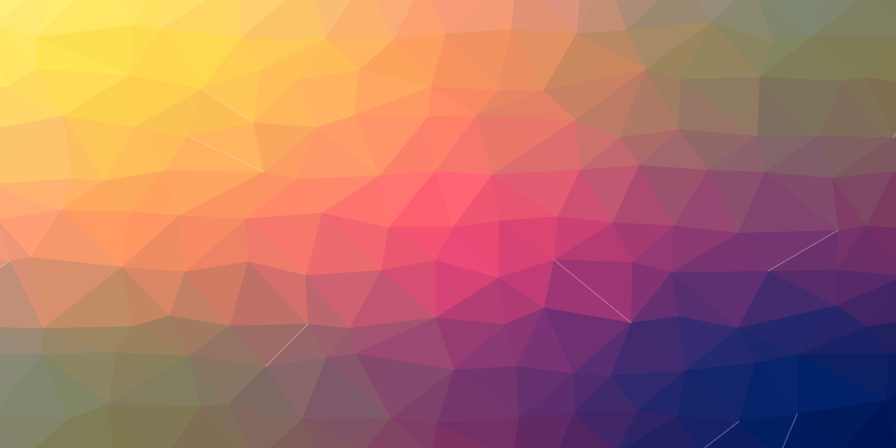
A Shadertoy shader for this background:

```glsl
// Low-poly triangle mesh shaded by a yellow, pink and navy gradient along both axes.

const vec2  CELL = vec2(0.143, 0.106);          // mesh spacing, in canvas heights
const vec2  MESH_ORIGIN = vec2(-0.03, 0.1875);  // position of lattice point (0, 0)
const vec2  JITTER = vec2(0.72, 0.50);          // vertex scatter, in cells
const float FACET_CONTRAST = 0.035;             // brightness spread between facets
const float SLIT_CHANCE = 0.045;                // share of cells with a pale slit
const float SLIT_STRENGTH = 0.3;
const float SLIT_WIDTH = 0.0013;
const vec3  SLIT_COLOR = vec3(1.0, 0.88, 0.85);

const int STOPS = 9;
const vec3 PALETTE[STOPS] = vec3[STOPS](
    vec3(1.00, 0.92, 0.50), vec3(1.00, 0.88, 0.29), vec3(1.00, 0.76, 0.34),
    vec3(1.00, 0.58, 0.42), vec3(1.00, 0.32, 0.45), vec3(0.72, 0.22, 0.46),
    vec3(0.24, 0.17, 0.44), vec3(0.00, 0.14, 0.42), vec3(0.00, 0.08, 0.32));

vec2 hash2(vec2 p) {
    vec3 q = fract(p.xyx * vec3(0.1031, 0.1030, 0.0973));
    q += dot(q, q.yzx + 33.33);
    return fract((q.xx + q.yz) * q.zy);
}

float cross2(vec2 a, vec2 b) { return a.x * b.y - a.y * b.x; }

vec3 palette(float t) {
    float s = clamp(t, 0.0, 1.0) * float(STOPS - 1);
    int i = min(int(s), STOPS - 2);
    return mix(PALETTE[i], PALETTE[i + 1], s - float(i));
}

// Equal blend of one ramp running left to right and one running top to bottom.
vec3 gradient(vec2 p, float aspect) {
    return 0.5 * (palette(p.x / aspect) + palette(1.0 - p.y));
}

vec2 meshVertex(vec2 id) {
    return MESH_ORIGIN + CELL * (id + JITTER * (hash2(id + 57.0) - 0.5));
}

// Signed distance to the line from a to b, positive on its left.
float edgeDistance(vec2 p, vec2 a, vec2 b) {
    return cross2(b - a, p - a) / length(b - a);
}

float segmentDistance(vec2 p, vec2 a, vec2 b) {
    vec2 ab = b - a;
    return length(p - a - ab * clamp(dot(p - a, ab) / dot(ab, ab), 0.0, 1.0));
}

// Flat facet colour in rgb, weighted by its coverage in alpha.
vec4 facet(vec2 p, vec2 a, vec2 b, vec2 c, float shade, float aspect, float pixel) {
    float inside = min(edgeDistance(p, a, b), min(edgeDistance(p, b, c), edgeDistance(p, c, a)));
    float coverage = clamp(0.5 + inside / pixel, 0.0, 1.0);
    vec3 color = gradient((a + b + c) / 3.0, aspect);
    color *= 1.0 + FACET_CONTRAST * (shade - 0.5);
    return vec4(color, 1.0) * coverage;
}

void mainImage(out vec4 fragColor, in vec2 fragCoord) {
    float pixel = 1.0 / iResolution.y;
    float aspect = iResolution.x * pixel;
    vec2 p = fragCoord * pixel;
    vec2 home = floor((p - MESH_ORIGIN) / CELL);

    vec4 sum = vec4(0.0);
    float slit = 0.0;
    for (int y = -1; y <= 1; y++) {
        for (int x = -1; x <= 1; x++) {
            vec2 id = home + vec2(x, y);
            vec2 a = meshVertex(id);
            vec2 b = meshVertex(id + vec2(1, 0));
            vec2 c = meshVertex(id + vec2(1, 1));
            vec2 d = meshVertex(id + vec2(0, 1));

            // Delaunay test: rotate the corners when the diagonal b-d is better.
            float sinSum = cross2(c - b, a - b) * dot(a - d, c - d)
                         + dot(c - b, a - b) * cross2(a - d, c - d);
            if (sinSum < 0.0) {
                vec2 first = a;
                a = b; b = c; c = d; d = first;
            }

            vec2 shade = hash2(id + 211.0);
            sum += facet(p, a, b, c, shade.x, aspect, pixel);
            sum += facet(p, a, c, d, shade.y, aspect, pixel);

            // Occasional hairline slit along the diagonal.
            if (hash2(id + 389.0).x < SLIT_CHANCE) {
                float dist = segmentDistance(p, a, c) - SLIT_WIDTH;
                slit = max(slit, clamp(0.5 - dist / pixel, 0.0, 1.0));
            }
        }
    }

    vec3 color = sum.rgb / max(sum.a, 0.001);
    fragColor = vec4(mix(color, SLIT_COLOR, slit * SLIT_STRENGTH), 1.0);
}
```
